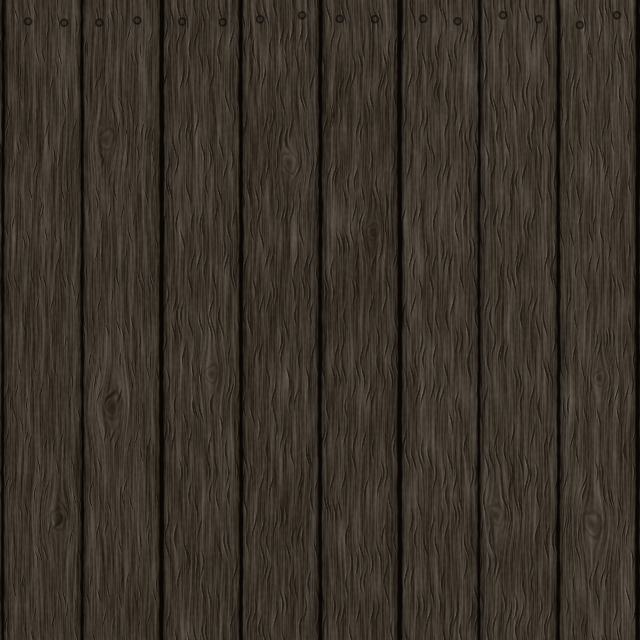
Write a WebGL 2 fragment shader that draws this texture.

```glsl
#version 300 es
precision highp float;

uniform vec2 u_resolution;
out vec4 fragColor;

vec2 hash2(vec2 p) {
    return fract(sin(vec2(dot(p, vec2(127.1, 311.7)), dot(p, vec2(269.5, 183.3)))) * 43758.55);
}

// Distance to the nearest scattered cell point
float cellular(vec2 p) {
    vec2 cell = floor(p);
    float nearest = 8.0;
    for (int j = -1; j <= 1; j++) {
        for (int i = -1; i <= 1; i++) {
            vec2 c = cell + vec2(i, j);
            vec2 d = c + hash2(c) - p;
            nearest = min(nearest, dot(d, d));
        }
    }
    return sqrt(nearest);
}

// Slow vertical wander made of layered sines
float wander(float y, float seed) {
    return 0.5 * sin(y * 5.0 + seed) + 0.3 * sin(y * 13.0 + seed * 2.3) + 0.2 * sin(y * 37.0 + seed * 4.1);
}

void main() {
    vec2 uv = gl_FragCoord.xy / u_resolution;
    float pixel = 1.0 / min(u_resolution.x, u_resolution.y);

    // Eight upright planks
    float pitch = 0.124;
    float across = (uv.x - 0.0045) / pitch;
    float plank = floor(across);
    vec2 local = vec2((across - plank) * pitch, uv.y);
    vec2 plankRandom = hash2(vec2(plank, 7.0));

    // Knots push the grain aside and add rings
    vec2 grain = local;
    float rings = 0.0;
    float core = 0.0;
    for (int k = 0; k < 2; k++) {
        vec2 seed = vec2(plank * 3.0 + 11.0, float(k) * 5.0 + 2.0);
        vec2 place = hash2(seed);
        vec2 traits = hash2(seed + 31.0);
        float present = step(0.42, traits.x);
        float size = mix(0.007, 0.014, traits.y);
        vec2 centre = vec2(pitch * mix(0.2, 0.8, place.x), mix(0.08, 0.94, place.y));
        vec2 q = (local - centre) / size;
        q.y += q.x * (traits.x - 0.7) * 1.5;
        float r = length(q * vec2(1.0, 0.75)) + 0.12 * sin(q.x * 3.0 + q.y * 2.0);
        grain.x -= present * q.x * size * 0.85 * exp(-0.22 * dot(q, q * vec2(1.0, 0.3)));
        rings += present * sin(r * 9.0) * exp(-r * r * 0.7);
        core += present * (smoothstep(0.6, 0.1, r) + 0.5 * smoothstep(0.3, 0.0, abs(r - 1.1)));
    }
    grain.x += 0.0035 * wander(uv.y, plank * 4.7);
    grain += plankRandom * 9.0;

    // Long fibres, bands and fine mottling
    float fine = cellular(grain * vec2(330.0, 14.0)) - 0.45;
    float broad = cellular(grain * vec2(130.0, 4.0)) - 0.45;
    float mottle = cellular(uv * vec2(210.0, 110.0)) - 0.45;
    float bands = sin(grain.x * 460.0 + 2.0 * sin(grain.x * 97.0) + 1.5 * wander(uv.y, plank));
    float blotch = sin(uv.x * 19.0 + 2.0 * sin(uv.y * 6.0)) * sin(uv.y * 9.0 + plank * 2.1);
    float tone = 0.15 * fine + 0.11 * broad + 0.04 * mottle + 0.012 * bands + 0.009 * blotch;
    tone += 0.03 * (plankRandom.x - 0.5) + 0.022 * rings;
    vec3 color = vec3(0.25, 0.22, 0.183) + tone * vec3(1.0, 0.99, 0.97);

    // Short open cracks with a pale rim, more on some planks
    vec2 crackSpace = grain * vec2(125.0, 9.0) + vec2(0.4 * sin(uv.y * 90.0), 3.0);
    float wear = mix(0.14, 0.26, plankRandom.y);
    float crack = smoothstep(wear, wear * 0.3, cellular(crackSpace));
    float rim = smoothstep(wear, wear * 0.3, cellular(crackSpace + vec2(0.28, 0.0)));
    color += 0.05 * rim * (1.0 - crack);
    color = mix(color, vec3(0.11, 0.085, 0.06), 0.75 * crack);
    color = mix(color, vec3(0.13, 0.10, 0.075), 0.55 * min(core, 1.0));

    // Two worn nail heads near the top of each plank
    for (int n = 0; n < 2; n++) {
        vec2 jitter = hash2(vec2(plank, float(n) + 50.0)) - 0.5;
        vec2 nail = vec2(pitch * (0.27 + 0.45 * float(n) + 0.12 * jitter.x), 0.968 + 0.02 * jitter.y);
        float d = length(local - nail) - 0.0052;
        float head = smoothstep(pixel, -pixel, d);
        color = mix(color, vec3(0.21, 0.18, 0.15) + 0.5 * tone, 0.7 * head);
        color *= 1.0 - 0.6 * smoothstep(0.0012 + pixel, 0.0, abs(d));
    }

    // Dark gaps of uneven width with ragged, shaded edges
    float gap = floor(across + 0.5);
    float offset = (across - gap) * pitch + 0.0008 * wander(uv.y, gap * 3.1);
    float halfWidth = mix(0.0017, 0.0034, hash2(vec2(gap, 90.0)).x);
    halfWidth += 0.0016 * (cellular(vec2(gap * 9.0 + sign(offset), uv.y * 45.0)) - 0.4);
    float edge = abs(offset) - halfWidth;
    color *= 1.0 - 0.38 * exp(-max(edge, 0.0) * 280.0);
    color = mix(color, vec3(0.035, 0.022, 0.012), smoothstep(pixel, -pixel, edge));

    fragColor = vec4(clamp(color, 0.0, 1.0), 1.0);
}
```
